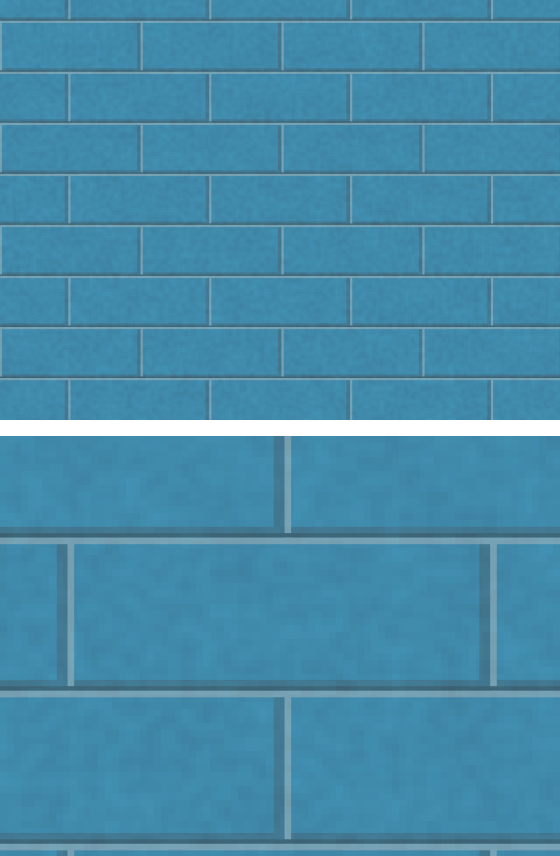
Top: the whole. Bottom: its middle third, enlarged.
Reproduce this texture procedurally as a Shadertoy shader.

```glsl
// Blue bricks in running bond: each has a pale bevel on its top and left edges
// and a shadow on its bottom and right edges. Signed distances to the joints
// give the bands; stepped gradient noise gives the faces a fine mottled grain.

// Lengths are in units of the canvas height, measured from the top left.
const vec2 BRICK_SIZE = vec2(0.3354, 0.1215);
const vec2 FIRST_JOINT = vec2(-0.0005, 0.0495);
const float ROW_SHIFT = 0.1632;      // sideways offset of every other row
const float BEVEL_WIDTH = 0.0052;
const float SHADOW_WIDTH = 0.0086;
const float CREASE_WIDTH = 0.0036;   // darkest strip, above each bed joint

const vec3 FACE_COLOR = vec3(0.25, 0.54, 0.67);
const vec3 BEVEL_COLOR = vec3(0.46, 0.63, 0.70);
const vec3 SHADOW_COLOR = vec3(0.26, 0.47, 0.57);
const vec3 CREASE_COLOR = vec3(0.24, 0.40, 0.47);

const float GRAIN_CELLS = 180.0;     // grain steps per canvas height
const float FINE_SCALE = 0.37;       // noise cells per grain step
const float BROAD_SCALE = 0.09;
const vec3 GRAIN_TINT = vec3(0.015, 0.055, 0.065);

// Pseudo-random unit gradient for a lattice point.
vec2 gradientAt(vec2 cell) {
    vec3 h = fract(vec3(cell.xyx) * vec3(0.1031, 0.1030, 0.0973));
    h += dot(h, h.yzx + 33.33);
    float angle = 6.28318 * fract((h.x + h.y) * h.z);
    return vec2(cos(angle), sin(angle));
}

float gradientNoise(vec2 p) {
    vec2 i = floor(p), f = fract(p);
    vec2 u = f * f * f * (f * (f * 6.0 - 15.0) + 10.0);
    vec2 e = vec2(0.0, 1.0);
    float a = dot(gradientAt(i), f);
    float b = dot(gradientAt(i + e.yx), f - e.yx);
    float c = dot(gradientAt(i + e.xy), f - e.xy);
    float d = dot(gradientAt(i + e.yy), f - e.yy);
    return mix(mix(a, b, u.x), mix(c, d, u.x), u.y);
}

// Signed distance to the nearest of a set of evenly spaced joints.
float jointDistance(float x, float spacing) {
    return mod(x + 0.5 * spacing, spacing) - 0.5 * spacing;
}

// Antialiased coverage of the interval from lo to hi.
float band(float x, float lo, float hi, float pixel) {
    return clamp((x - lo) / pixel + 0.5, 0.0, 1.0)
         - clamp((x - hi) / pixel + 0.5, 0.0, 1.0);
}

void mainImage(out vec4 fragColor, in vec2 fragCoord) {
    float pixel = 1.0 / iResolution.y;
    vec2 p = vec2(fragCoord.x, iResolution.y - fragCoord.y) * pixel;

    // Distances to the bed (horizontal) and head (vertical) joints.
    vec2 q = p - FIRST_JOINT;
    float row = floor(q.y / BRICK_SIZE.y);
    q.x -= ROW_SHIFT * mod(row, 2.0);
    float head = jointDistance(q.x, BRICK_SIZE.x);
    float bed = jointDistance(q.y, BRICK_SIZE.y);

    // Mottled face.
    vec2 grainCell = floor(p * GRAIN_CELLS) + 0.5;
    float grain = 0.7 * gradientNoise(grainCell * FINE_SCALE)
                + 0.4 * gradientNoise(grainCell * BROAD_SCALE + 57.3);
    vec3 color = FACE_COLOR;

    // Shadows first, then head bevels, creases and bed bevels over them.
    float shadow = max(band(head, -SHADOW_WIDTH, 0.0, pixel),
                       band(bed, -SHADOW_WIDTH, 0.0, pixel));
    color = mix(color, SHADOW_COLOR, shadow);
    color = mix(color, BEVEL_COLOR, band(head, 0.0, BEVEL_WIDTH, pixel));
    color = mix(color, CREASE_COLOR, band(bed, -CREASE_WIDTH, 0.0, pixel));
    color = mix(color, BEVEL_COLOR, band(bed, 0.0, BEVEL_WIDTH, pixel));

    fragColor = vec4(color + GRAIN_TINT * grain, 1.0);
}
```
